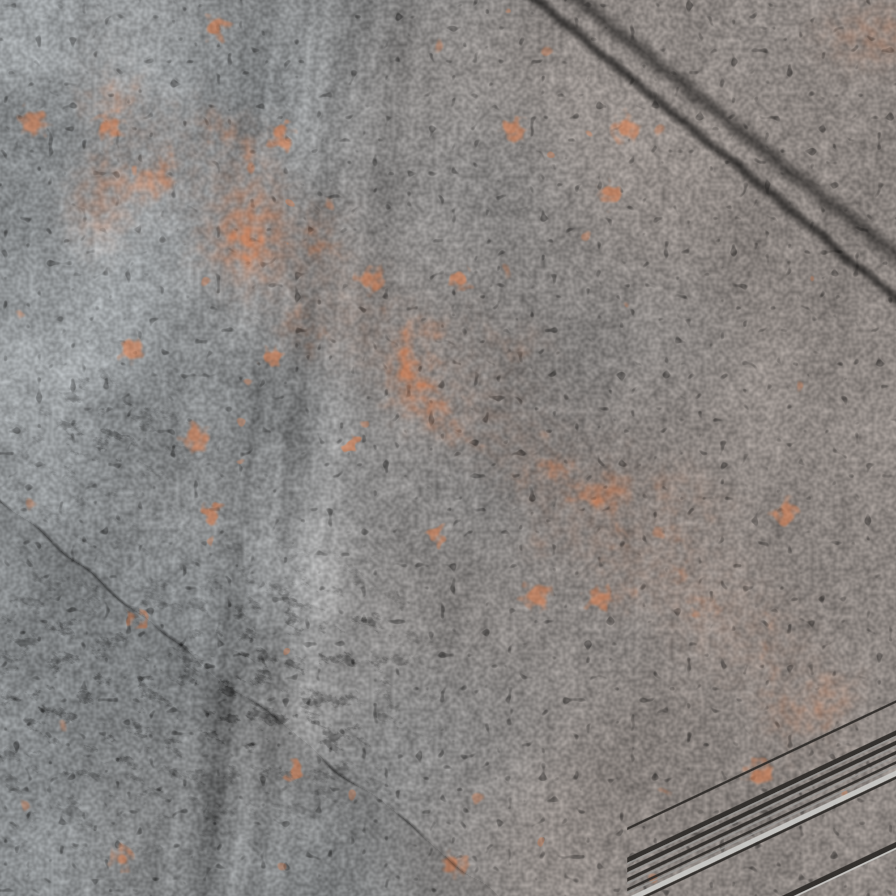
Write a WebGL 1 fragment shader that draws this texture.

```glsl
precision highp float;
// Weathered grey concrete with worn streaks, rust stains, a groove, a crack and metal rods.
uniform vec2 u_resolution;

const vec3 COOL_GREY = vec3(0.975, 1.0, 1.015);
const vec3 WARM_GREY = vec3(1.045, 0.995, 0.965);
const vec3 RUST = vec3(0.82, 0.49, 0.32);
const vec3 DARK_METAL = vec3(0.17, 0.16, 0.15);
const vec3 BRIGHT_METAL = vec3(0.80, 0.80, 0.79);

vec2 hash2(vec2 p) {
  vec3 q = fract(vec3(p.xyx) * vec3(0.1031, 0.1030, 0.0973));
  q += dot(q, q.yzx + 33.33);
  return fract((q.xx + q.yz) * q.zy);
}

float cornerSlope(vec2 cell, vec2 offset) {
  float angle = 6.2832 * hash2(cell).x;
  return dot(vec2(cos(angle), sin(angle)), offset);
}

// Gradient noise, roughly -0.7 to 0.7
float noise(vec2 p) {
  vec2 i = floor(p), f = fract(p);
  vec2 u = f * f * f * (f * (f * 6.0 - 15.0) + 10.0);
  vec2 e = vec2(1.0, 0.0);
  return mix(mix(cornerSlope(i, f), cornerSlope(i + e, f - e), u.x),
             mix(cornerSlope(i + e.yx, f - e.yx), cornerSlope(i + 1.0, f - 1.0), u.x), u.y);
}

float fbm(vec2 p) {
  float sum = 0.0, amp = 0.6;
  for (int i = 0; i < 5; i++) {
    sum += amp * noise(p);
    p = mat2(1.6, 1.2, -1.2, 1.6) * p + 17.3;
    amp *= 0.55;
  }
  return sum;
}

float blob(vec2 p, vec2 center, vec2 radius) {
  vec2 d = (p - center) / radius;
  return exp(-dot(d, d));
}

// Signed distance to the endless line through a and b, positive on its left
float lineSide(vec2 p, vec2 a, vec2 b) {
  vec2 dir = normalize(b - a);
  return dot(p - a, vec2(-dir.y, dir.x));
}

float stroke(float d, float halfWidth, float soft) {
  return 1.0 - smoothstep(halfWidth - soft, halfWidth + soft, abs(d));
}

// Scattered ragged spots, at most one in each cell
float spots(vec2 p, float scale, float chance) {
  vec2 q = p * scale, cell = floor(q);
  vec2 h = hash2(cell + 41.0), k = hash2(cell + 87.0);
  float d = length(fract(q) - 0.3 - 0.4 * h) + 0.16 * noise(p * 95.0);
  return step(k.x, chance) * (1.0 - smoothstep(0.04, 0.10 + 0.12 * k.y, d));
}

float surfaceTone(vec2 p) {
  float left = 1.0 - smoothstep(0.15, 0.75, p.x);
  float tone = 0.53 + 0.09 * fbm(p * 4.0 + 3.0) + 0.10 * left * fbm(p * 9.0);
  // Pale chalky patches
  float chalk = blob(p, vec2(0.15, 0.70), vec2(0.10, 0.13)) + blob(p, vec2(0.02, 0.57), vec2(0.07, 0.12))
              + blob(p, vec2(0.06, 0.97), vec2(0.12, 0.09)) + 0.7 * blob(p, vec2(0.32, 0.40), vec2(0.07, 0.12));
  tone += 0.11 * chalk * (0.9 + fbm(p * 14.0));
  // Tilted, almost upright wear marks
  float across = p.x - 0.11 * p.y;
  float band = exp(-pow((across - 0.25) / 0.11, 2.0));
  tone += band * (0.19 * noise(vec2(across * 24.0, p.y * 1.6 + 5.0)) + 0.07 * noise(vec2(across * 110.0, p.y * 5.0)) - 0.015);
  float slant = p.x - 0.32 * p.y;
  tone += 0.045 * noise(vec2(slant * 16.0, p.y * 3.0)) * smoothstep(0.3, 0.5, p.x);
  // Dark pitting toward the lower left
  float pitArea = blob(p, vec2(0.10, 0.22), vec2(0.26, 0.16)) + blob(p, vec2(0.11, 0.52), vec2(0.09, 0.08))
                + blob(p, vec2(0.36, 0.25), vec2(0.10, 0.12));
  float pits = smoothstep(0.10, 0.32, fbm(vec2(p.x + p.y * 0.5, p.y * 1.4) * 34.0));
  tone -= 0.13 * pits * min(pitArea, 1.0);
  // Grain and small dark specks
  tone += 0.12 * noise(p * 210.0) + 0.085 * noise(p * 95.0 + 9.0) + 0.05 * noise(p * 45.0);
  return tone - 0.16 * smoothstep(0.34, 0.52, noise(p * 80.0 + 31.0));
}

float rustAmount(vec2 p) {
  float d = lineSide(p, vec2(0.12, 0.88), vec2(0.85, 0.28)) + 0.05 * noise(p * 6.0);
  float belt = exp(-pow(d / 0.05, 2.0)) * smoothstep(0.06, 0.16, p.x) * (1.0 - smoothstep(0.82, 1.0, p.x));
  float patches = smoothstep(0.02, 0.42, fbm(p * 12.0 + 4.0)) + 0.12;
  float flakes = 0.65 + 0.9 * noise(p * 85.0);
  float stain = belt * patches + 0.7 * blob(p, vec2(0.28, 0.74), vec2(0.035, 0.05))
              + 0.4 * blob(p, vec2(0.11, 0.77), vec2(0.03, 0.04)) + 0.35 * blob(p, vec2(0.98, 0.96), vec2(0.05, 0.03));
  return clamp(stain * flakes + 0.8 * spots(p, 11.0, 0.17) + 0.5 * spots(p + 0.37, 24.0, 0.06), 0.0, 0.9);
}

vec3 addRod(vec3 color, vec2 p, float startY, vec3 metal, float halfWidth, float pixel) {
  float d = lineSide(p, vec2(0.70, startY), vec2(1.0, startY + 0.142));
  float cut = smoothstep(0.70 - pixel, 0.70 + pixel, p.x);
  return mix(color, metal, 0.92 * cut * stroke(d, halfWidth, pixel));
}

void main() {
  vec2 p = gl_FragCoord.xy / u_resolution;
  float pixel = 0.8 / min(u_resolution.x, u_resolution.y);
  float warmth = smoothstep(0.1, 0.85, p.x + 0.25 * noise(p * 4.0));
  vec3 color = surfaceTone(p) * mix(COOL_GREY, WARM_GREY, warmth);
  color = mix(color, RUST * (0.8 + 0.4 * color.g), 0.8 * rustAmount(p));
  // Double groove at the upper right
  float wobble = 0.004 * noise(p * 30.0);
  float lower = lineSide(p, vec2(0.599, 1.0), vec2(1.0, 0.667)) + wobble;
  float upper = lineSide(p, vec2(0.645, 1.0), vec2(1.0, 0.715)) + wobble;
  color *= 1.0 - 0.55 * stroke(lower, 0.005, 0.005) - 0.48 * stroke(upper, 0.007, 0.009);
  // Crack with a shaded lower side
  float crack = lineSide(p, vec2(0.0, 0.44), vec2(0.556, 0.0)) + 0.008 * noise(p * 18.0);
  float worn = smoothstep(-0.25, 0.1, noise(p * 14.0 + 2.0));
  color *= 1.0 - 0.38 * worn * stroke(crack, 0.0015, 0.002) - 0.07 * smoothstep(-0.08, 0.0, crack) * step(crack, 0.0);
  // Bundle of rods at the lower right
  color = addRod(color, p, 0.075, DARK_METAL, 0.0013, pixel);
  for (int i = 0; i < 4; i++) {
    float n = float(i);
    color = addRod(color, p, 0.040 - 0.011 * n, DARK_METAL, 0.0026 - 0.0004 * n, pixel);
    color = addRod(color, p, 0.036 - 0.011 * n, BRIGHT_METAL * 0.75, 0.0008, pixel);
  }
  color = addRod(color, p, -0.005, BRIGHT_METAL, 0.0028, pixel);
  color = addRod(color, p, -0.010, DARK_METAL, 0.0014, pixel);
  color = addRod(color, p, -0.085, DARK_METAL, 0.0030, pixel);
  color = addRod(color, p, -0.089, BRIGHT_METAL, 0.0010, pixel);
  gl_FragColor = vec4(clamp(color, 0.0, 1.0), 1.0);
}
```
